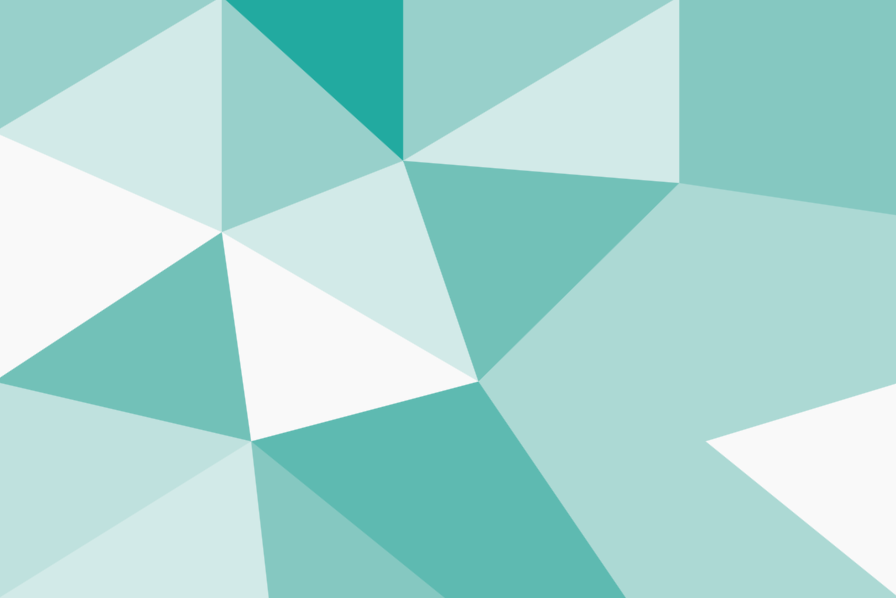
Write a Shadertoy shader that draws this background.

```glsl
// Low-poly backdrop of large flat triangles in teal tints, from deep teal to near white.

const vec2 CELL = vec2(0.38, 0.337);

// Lattice corner in units of canvas height: rows zigzag, columns sway, the rim stays straight
vec2 corner(vec2 id) {
    float sway = id.y < 0.5 ? 0.08 * cos(1.57 * (id.x - 1.0))
               : id.y < 1.5 ? 0.05
               : 0.05 * cos(2.2 * (id.x - 3.4)) - 0.026;
    float rise = id.y - 1.0;
    float zigzag = (0.05 + 0.04 * rise) * cos((3.14 - 0.54 * rise) * id.x) - 0.02 + 0.04 * rise;
    vec2 inside = step(0.5, id) * step(id, vec2(3.5, 2.5));
    return id * CELL - vec2(0.01, 0.005) + inside * vec2(sway, zigzag);
}

// Signed distance to the line a-b, positive on its left
float leftOf(vec2 p, vec2 a, vec2 b) {
    vec2 e = normalize(b - a);
    return e.x * (p.y - a.y) - e.y * (p.x - a.x);
}

// Smooth coverage of a counter-clockwise triangle
float triangle(vec2 p, vec2 a, vec2 b, vec2 c, float blur) {
    float d = min(leftOf(p, a, b), min(leftOf(p, b, c), leftOf(p, c, a)));
    return clamp(0.5 + d / blur, 0.0, 1.0);
}

// Tint from light waves that run along each row of triangles
vec3 tint(vec2 id, float part) {
    float k = 2.0 * id.x + part;
    float flip = 1.0 - 2.0 * part;
    float wave;
    if (id.y < 0.5)
        wave = 5.05 + 3.3 * cos(0.9 * k + 0.18) - 0.045 * k * k * flip;
    else if (id.y < 1.5)
        wave = 6.5 + 4.1 * cos(0.9 * k - 1.62) + (1.0 - part) * (0.95 * k - 2.9);
    else
        wave = 4.4 + (2.0 * flip + 3.0 * cos(1.57 * k - 0.9)) * (1.0 - smoothstep(4.5, 6.5, k));

    // Eleven tints; the darkest stands apart, the middle ones are slightly greyer
    float n = clamp(floor(wave + 0.5), 0.0, 10.0);
    float level = 0.09 * n + 0.1 * step(0.5, n);
    vec3 blend = mix(vec3(0.133, 0.667, 0.627), vec3(0.977), level);
    return blend - vec3(0.0, 0.18, 0.225) * level * (1.0 - level) * (1.0 - level);
}

void mainImage(out vec4 fragColor, in vec2 fragCoord) {
    vec2 p = fragCoord / iResolution.y;
    float blur = 1.4 / iResolution.y;
    vec2 base = floor(p / CELL);
    vec4 sum = vec4(0.0);

    for (int y = -1; y <= 1; y++)
    for (int x = -1; x <= 1; x++) {
        vec2 id = base + vec2(x, y);
        vec2 a = corner(id);
        vec2 b = corner(id + vec2(1, 0));
        vec2 c = corner(id + vec2(0, 1));
        vec2 d = corner(id + vec2(1, 1));

        // Split each cell along its shorter diagonal
        bool rising = distance(a, d) < distance(b, c);
        float lower = triangle(p, a, b, rising ? d : c, blur);
        float upper = triangle(p, rising ? a : b, d, c, blur);
        sum += lower * vec4(tint(id, 0.0), 1.0);
        sum += upper * vec4(tint(id, 1.0), 1.0);
    }
    fragColor = vec4(sum.rgb / max(sum.a, 0.001), 1.0);
}
```
